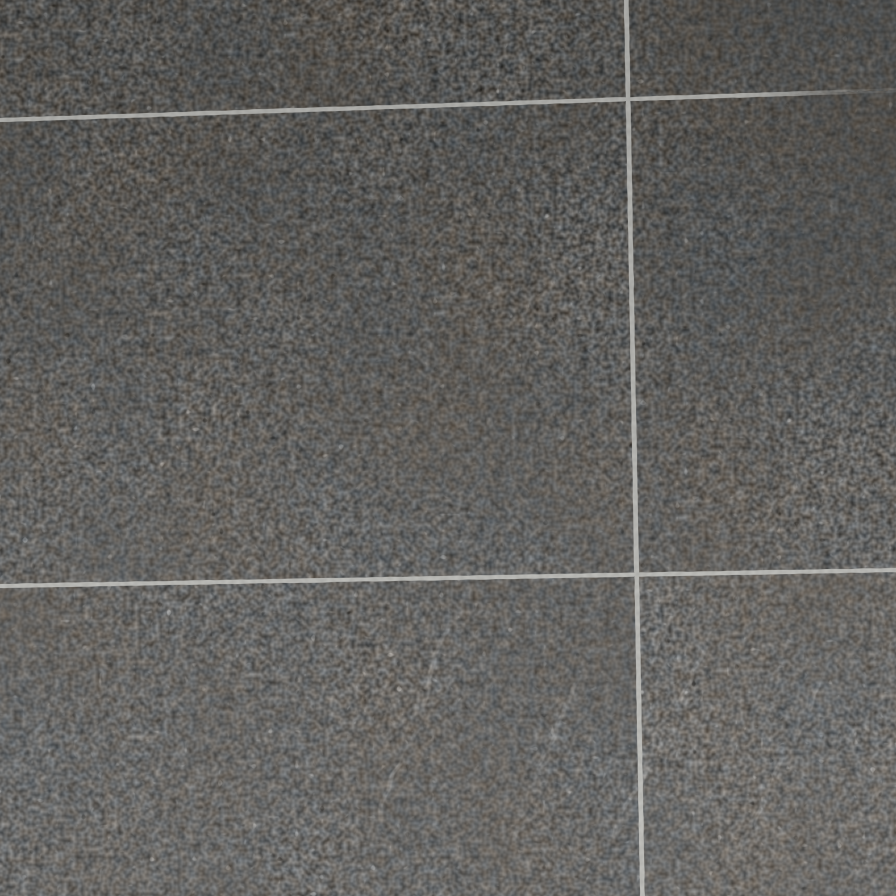
Give the GLSL for this texture, as a Shadertoy shader.

```glsl
#define TILE_WIDTH 1.04
#define JOINT_HALF_WIDTH vec2(0.0027, 0.0024)
#define JOINT_COLOR vec3(0.73, 0.73, 0.715)
#define STONE_LIGHT vec3(0.424, 0.420, 0.412)
#define STONE_DARK vec3(0.322, 0.318, 0.308)
#define GRAIN_SCALE 215.0
#define GRAIN_STRENGTH 0.15
#define TINT_STRENGTH 0.035
#define FLECK_STRENGTH 0.13
#define VEIN_COUNT 5
#define VEIN_STRENGTH 0.10

vec2 hash22(vec2 p) {
    vec3 q = fract(vec3(p.xyx) * vec3(0.1031, 0.1030, 0.0973));
    q += dot(q, q.yzx + 33.33);
    return fract((q.xx + q.yz) * q.zy);
}

float cornerSlope(vec2 cell, vec2 corner, vec2 f) {
    float angle = 6.2832 * hash22(cell + corner).x;
    return dot(vec2(cos(angle), sin(angle)), f - corner);
}

float gradientNoise(vec2 p) {
    vec2 cell = floor(p), f = p - cell;
    vec2 w = f * f * f * (f * (f * 6.0 - 15.0) + 10.0);
    vec2 e = vec2(0.0, 1.0);
    return mix(mix(cornerSlope(cell, e.xx, f), cornerSlope(cell, e.yx, f), w.x),
               mix(cornerSlope(cell, e.xy, f), cornerSlope(cell, e.yy, f), w.x), w.y);
}

// Slightly skewed floor grid: tile units in xy, size of a tile in zw
vec4 tileGrid(vec2 uv) {
    float rowHeight = 0.520 + 0.0155 * uv.x;
    float column = (uv.x - 0.717 + 0.018 * uv.y) / TILE_WIDTH;
    float row = (uv.y - 0.346 - 0.0178 * uv.x) / rowHeight;
    return vec4(column, row, TILE_WIDTH, rowHeight);
}

// Faint slanted scratches, broken up by noise
float veins(vec2 uv) {
    float total = 0.0;
    for (int i = 0; i < VEIN_COUNT; i++) {
        float k = float(i);
        vec2 rnd = hash22(vec2(k + 3.0, 17.0));
        vec2 center = vec2(0.465 + 0.137 * k, 0.13 + 0.07 * rnd.x);
        vec2 q = uv - center;
        float bend = 0.012 * gradientNoise(vec2(uv.y * 13.0, k * 5.3))
                   + 0.004 * gradientNoise(vec2(uv.y * 55.0, k * 7.7));
        float d = abs(q.x - (0.35 + 0.2 * rnd.y) * q.y - bend);
        float extent = 1.0 - smoothstep(0.07, 0.15, abs(q.y));
        float wear = smoothstep(-0.3, 0.35, gradientNoise(uv * 38.0 + k));
        total += extent * wear * (1.0 - smoothstep(0.001, 0.0042, d));
    }
    return total;
}

void mainImage(out vec4 fragColor, in vec2 fragCoord) {
    vec2 uv = fragCoord / iResolution.y;
    float pixel = 1.0 / iResolution.y;
    vec4 grid = tileGrid(uv);
    vec2 tileId = floor(grid.xy);
    vec2 tileRnd = hash22(tileId + 11.0);
    vec2 p = uv + tileRnd * 0.7;

    // Light falls off towards the top and the upper right
    float shade = smoothstep(0.05, 1.05, uv.y);
    float corner = smoothstep(0.65, 1.0, uv.x) * smoothstep(0.45, 0.8, uv.y);
    vec3 color = mix(STONE_LIGHT, STONE_DARK, shade);
    color *= 1.0 - 0.05 * corner + 0.03 * (tileRnd.x - 0.5);

    // Soft clouds and mineral grain
    float clouds = gradientNoise(p * 4.0) + 0.6 * gradientNoise(p * 11.0);
    float grain = gradientNoise(p * GRAIN_SCALE)
                + 0.70 * gradientNoise(p * GRAIN_SCALE * 0.53 + 9.0)
                + 0.35 * gradientNoise(p * GRAIN_SCALE * 0.24 + 21.0);
    float roughness = (1.0 + 0.5 * clouds) * (1.0 - 0.45 * corner);
    color += 0.022 * clouds + GRAIN_STRENGTH * roughness * grain;
    float tint = gradientNoise(p * 95.0 + 40.0) + 0.5 * gradientNoise(p * 7.0 + 5.0);
    color += TINT_STRENGTH * tint * vec3(1.0, 0.05, -0.9);

    // Sparse pale flecks and dark pits
    float fleck = gradientNoise(p * 105.0 + 60.0);
    color += FLECK_STRENGTH * roughness * smoothstep(0.40, 0.62, fleck);
    color -= 0.08 * roughness * smoothstep(0.42, 0.62, -fleck);
    color += VEIN_STRENGTH * veins(uv);

    // Joints, slightly uneven, the upper one fading to the right
    vec2 jointDist = abs(fract(grid.xy + 0.5) - 0.5) * grid.zw;
    jointDist += 0.0006 * gradientNoise(uv * 70.0);
    vec2 joint = 1.0 - smoothstep(JOINT_HALF_WIDTH - pixel * 0.7,
                                  JOINT_HALF_WIDTH + pixel * 0.7, jointDist);
    joint.y *= 1.0 - 0.85 * smoothstep(0.82, 0.99, uv.x) * step(0.5, grid.y);
    vec3 jointColor = JOINT_COLOR * (1.0 - 0.10 * shade)
                    + 0.05 * gradientNoise(uv * 160.0);
    color = mix(color, jointColor, max(joint.x, joint.y));

    fragColor = vec4(clamp(color, 0.0, 1.0), 1.0);
}
```
